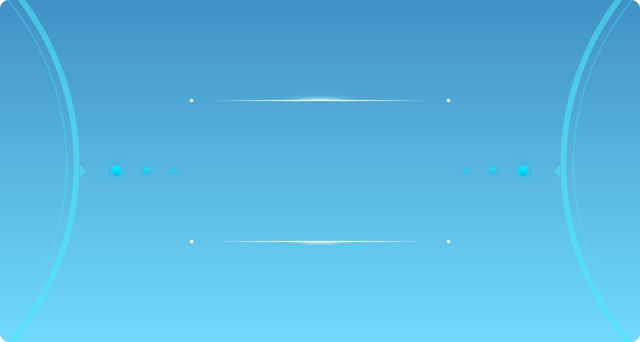
This background is drawn by a Shadertoy shader. Its source:

```glsl
// A blue panel with rounded corners: mirrored cyan arcs and beads at the sides,
// and two glowing white rules across the middle. Everything is built from
// distance functions in units of the canvas height, folded about the centre.

const vec3 CYAN = vec3(0.30, 0.90, 0.98);
const vec3 BEAD = vec3(0.00, 0.88, 1.00);

// Smooth coverage of a signed distance, one pixel wide
float fill(float d) {
    return clamp(0.5 - d * iResolution.y, 0.0, 1.0);
}

float ring(vec2 p, float radius, float width) {
    return fill(abs(length(p) - radius) - 0.5 * width);
}

float roundedBox(vec2 p, vec2 halfSize, float radius) {
    vec2 d = abs(p) - halfSize + radius;
    return length(max(d, 0.0)) + min(max(d.x, d.y), 0.0) - radius;
}

// Bead with a vertical sheen; the smaller ones fade in their lower half
vec3 drawBead(vec3 col, vec2 p, float radius, float lowerAlpha) {
    float halo = exp(-dot(p, p) / (radius * radius * 2.5));
    col = mix(col, BEAD, 0.22 * halo);
    float dashes = smoothstep(-0.3, 0.3, sin(12.0 * atan(p.y, p.x)));
    col = mix(col, vec3(0.12, 0.66, 0.86), 0.5 * dashes * ring(p, radius * 1.5, 0.0035));
    float sheen = smoothstep(-radius, radius, p.y);
    float alpha = mix(lowerAlpha, 1.0, smoothstep(-0.003, 0.002, p.y));
    vec3 tint = mix(vec3(0.03, 0.76, 0.93), vec3(0.0, 0.94, 1.0), sheen);
    return mix(col, tint, alpha * fill(length(p) - radius));
}

void mainImage(out vec4 fragColor, in vec2 fragCoord) {
    vec2 uv = fragCoord / iResolution.xy;
    vec2 p = (uv - 0.5) * vec2(1.864, 1.0);
    vec2 side = vec2(abs(p.x), p.y);   // left and right folded together
    vec2 rule = vec2(side.x, abs(p.y) - 0.206);   // upper and lower rules folded

    // Vertical sky gradient
    vec3 col = mix(vec3(0.445, 0.855, 0.985), vec3(0.25, 0.57, 0.775), uv.y);

    // Thick and thin side arcs
    float arcAlpha = mix(0.68, 0.58, uv.y);
    col = mix(col, CYAN, arcAlpha * ring(side - vec2(1.510, 0.019), 0.801, 0.017));
    float thinAlpha = 0.30 * smoothstep(-0.5, -0.1, p.y);
    col = mix(col, CYAN, thinAlpha * ring(side - vec2(1.503, 0.019), 0.765, 0.005));

    // Pointer on the inner side of each thick arc
    vec2 tip = side - vec2(0.681, 0.0);
    float pointer = max((abs(tip.y) - tip.x) * 0.7071, tip.x - 0.018);
    col = mix(col, CYAN, 0.55 * fill(pointer));

    // Three beads shrinking towards the centre
    for (int i = 0; i < 3; i++) {
        float k = float(i);
        float x = 0.592 - 0.0915 * k + 0.0045 * k * k;
        float radius = 0.015 / (1.0 + 0.75 * k);
        col = drawBead(col, side - vec2(x, 0.0), radius, i == 0 ? 1.0 : 0.35);
    }

    // Glow on the outer side of each rule, with a faint shade under the lower one
    float outer = smoothstep(-0.002, 0.001, rule.y);
    float shade = fill((length(rule / vec2(0.125, 0.016)) - 1.0) * 0.016);
    col = mix(col, vec3(0.25, 0.68, 0.84), 0.28 * shade * outer * step(p.y, 0.0));
    vec2 g = rule / vec2(0.065, 0.009);
    col = mix(col, vec3(0.92, 0.99, 1.0), 0.75 * outer * exp(-dot(g, g)));

    // Rule tapering to its ends, and the end dots
    float taper = 1.0 - smoothstep(0.06, 0.345, rule.x);
    col = mix(col, vec3(1.0), 0.95 * taper * fill(abs(rule.y) - 0.0015));
    col = mix(col, vec3(0.95, 1.0, 1.0), fill(length(rule - vec2(0.374, 0.0)) - 0.005));

    // White outside the rounded corners
    col = mix(vec3(1.0), col, fill(roundedBox(p, vec2(0.932, 0.5) + 0.001, 0.03)));
    fragColor = vec4(col, 1.0);
}
```
